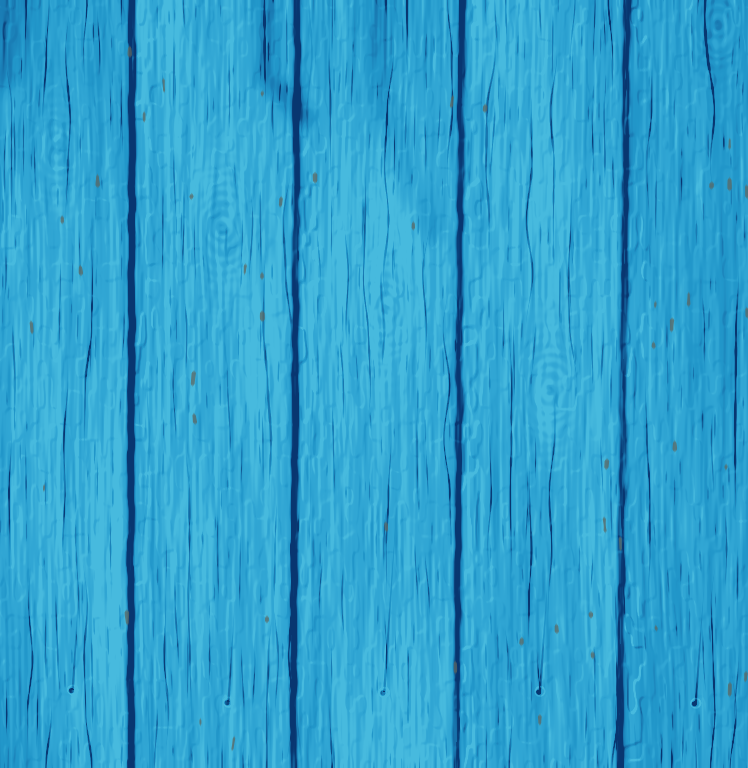
Write a WebGL 2 fragment shader that draws this texture.

```glsl
#version 300 es
precision highp float;
// Weathered blue painted boards: four dark vertical grooves split five planks.
// Each plank has warped grain, tapering cracks, one knot and one nail; a peeling
// bead runs beside every groove. All shading is a tone sent through a blue ramp.
uniform vec2 u_resolution;
out vec4 fragColor;

const float PITCH = 0.2135;        // distance between grooves
const float FIRST_GROOVE = 0.171;
const vec3 DEEP = vec3(0.03, 0.21, 0.44);
const vec3 SHADE = vec3(0.10, 0.49, 0.71);
const vec3 MID = vec3(0.13, 0.59, 0.79);
const vec3 PAINT = vec3(0.19, 0.65, 0.83);
const vec3 LIGHT = vec3(0.28, 0.73, 0.87);
const vec3 BARE_WOOD = vec3(0.36, 0.40, 0.38);

float hash(vec2 p) {
  return fract(sin(dot(p, vec2(127.1, 311.7))) * 43758.5453);
}

float noise(vec2 p) {
  vec2 i = floor(p), f = fract(p);
  f = f * f * (3.0 - 2.0 * f);
  float low = mix(hash(i), hash(i + vec2(1, 0)), f.x);
  float high = mix(hash(i + vec2(0, 1)), hash(i + vec2(1, 1)), f.x);
  return mix(low, high, f.y);
}

vec3 paintRamp(float t) {
  vec3 c = mix(DEEP, SHADE, smoothstep(0.0, 0.35, t));
  c = mix(c, MID, smoothstep(0.35, 0.6, t));
  c = mix(c, PAINT, smoothstep(0.6, 0.8, t));
  return mix(c, LIGHT, smoothstep(0.8, 1.0, t));
}

// Antialiased coverage of a line of given half width at distance d
float stroke(float d, float halfWidth, float px) {
  return clamp(0.5 + (halfWidth - abs(d)) / px, 0.0, 1.0);
}

// Scattered vertical cracks, at most one per cell, tapering at both ends
float cracks(vec2 p, vec2 cells, float density, float halfWidth, float seed, float px) {
  float col = floor(p.x * cells.x);
  float y = p.y * cells.y + 7.0 * hash(vec2(col, seed));
  vec2 cell = vec2(col, floor(y) + seed);
  float span = mix(0.25, 0.5, hash(cell + 3.7));
  float taper = smoothstep(0.0, 0.25, span - abs(fract(y) - 0.5));
  float wander = 0.5 + 0.4 * (noise(vec2(p.y * 14.0, col + seed)) - 0.5);
  float d = (fract(p.x * cells.x) - wander) / cells.x;
  float ragged = 0.5 + 0.8 * noise(vec2(col, p.y * 70.0));
  return step(hash(cell), density) * taper * stroke(d, halfWidth * taper * ragged, px);
}

// Height of the paint film: fine grain plus raised flakes
float paintHeight(vec2 p, float rough) {
  float grain = noise(p * vec2(240.0, 16.0));
  float flakes = smoothstep(0.4, 0.6, noise(p * vec2(120.0, 48.0)));
  return 0.35 * grain + rough * flakes;
}

float softShadow(vec2 p, vec2 a, vec2 b, float radius) {
  vec2 ab = b - a;
  float t = clamp(dot(p - a, ab) / dot(ab, ab), 0.0, 1.0);
  return 1.0 - smoothstep(0.0, radius, length(p - a - ab * t));
}

void main() {
  vec2 p = gl_FragCoord.xy / u_resolution.y;
  float px = 1.0 / u_resolution.y;

  // Plank layout, with grooves leaning slightly to the right
  float s = (p.x - FIRST_GROOVE - 0.013 * p.x * (p.y - 0.5)) / PITCH;
  float plank = floor(s), groove = floor(s + 0.5);
  float edge = (s - groove) * PITCH + 0.0025 * (noise(vec2(groove, p.y * 45.0)) - 0.5);

  // Knot position and the grain bending around it
  float knotY = 0.807 - 0.105 * (plank + 1.0) + 0.58 * step(2.5, plank);
  vec2 knot = vec2((fract(s) - 0.55) * PITCH, p.y - knotY);
  float knotSize = 0.4 + 0.6 * hash(vec2(plank, 8.0));
  vec2 k = knot / vec2(0.028, 0.075);
  float bend = knotSize * exp(-dot(k, k));
  vec2 g = p;
  g.x += 0.012 * noise(p * vec2(7.0, 3.0)) - 0.65 * knot.x * bend;

  // Broad colour drift and fine grain
  float tone = 0.84 + 0.24 * (noise(p * vec2(6.0, 3.0) + plank * 5.0) - 0.5);
  tone += 0.22 * (noise(g * vec2(75.0, 4.0)) - 0.5);
  tone += 0.16 * (noise(g * vec2(260.0, 22.0)) - 0.5);
  tone -= 0.13 * smoothstep(0.68, 0.95, p.x) + 0.08 * smoothstep(0.12, 0.0, p.x);

  // Paint relief, roughest on the bead right of each groove
  float bead = smoothstep(0.003, 0.008, edge) * (1.0 - smoothstep(0.024, 0.034, edge));
  float rough = 0.14 + 0.1 * bend + 0.38 * bead * noise(vec2(groove * 9.0, p.y * 9.0));
  vec2 toLight = vec2(-0.0013, 0.0013);
  tone += 0.85 * (paintHeight(g - toLight, rough) - paintHeight(g + toLight, rough));

  // Cracks from long splits down to short scratches
  float split = cracks(g, vec2(38.0, 2.2), 0.42, 0.0013, 1.0, px);
  split = max(split, 0.85 * cracks(g, vec2(70.0, 7.0), 0.28, 0.001, 23.0, px));
  split = max(split, 0.6 * cracks(g, vec2(120.0, 22.0), 0.16, 0.0009, 51.0, px));
  tone -= 0.68 * split * (1.0 - 0.7 * bead);

  // Knot heart with faint rings
  float ring = length(knot / vec2(0.8, 1.0));
  float heart = 1.0 - smoothstep(0.004, 0.011, ring);
  tone += 0.1 * bend * sin(ring * 480.0 + 4.0 * noise(p * 60.0));
  tone -= 0.35 * knotSize * heart * noise(p * 180.0);

  // Grooves and the outer edge of the bead
  float depth = 0.8 - 0.07 * groove;
  tone -= depth * (1.0 - smoothstep(0.0025, 0.007, abs(edge)));
  tone -= 0.16 * (1.0 - smoothstep(0.0, 0.018, abs(edge)));
  tone -= 0.1 * (1.0 - smoothstep(0.0, 0.004, abs(edge - 0.028)));

  // One nail low on each plank, with a split rising from it
  vec2 nail = vec2((fract(s) - 0.6 + 0.045 * plank) * PITCH, p.y - 0.075 - 0.03 * hash(vec2(plank, 4.0)));
  float rise = 0.05 + 0.25 * hash(vec2(plank, 6.0));
  float fade = step(0.0, nail.y) * (1.0 - smoothstep(0.0, rise, nail.y));
  tone -= 0.6 * fade * stroke(nail.x - 0.06 * nail.y, 0.0015 * fade, px);
  tone += 0.25 * stroke(length(nail) - 0.006, 0.0012, px);
  tone -= 0.7 * stroke(length(nail + vec2(0.002, 0.001)), 0.0035, px);

  // Soft shadows falling from above
  float shadow = softShadow(p, vec2(0.345, 1.02), vec2(0.35, 0.9), 0.03);
  shadow = max(shadow, softShadow(p, vec2(0.35, 0.9), vec2(0.395, 0.85), 0.028));
  shadow = max(shadow, 0.6 * softShadow(p, vec2(0.492, 1.02), vec2(0.495, 0.88), 0.03));
  shadow = max(shadow, 0.5 * softShadow(p, vec2(0.495, 0.88), vec2(0.56, 0.7), 0.035));
  shadow = max(shadow, softShadow(p, vec2(0.0, 0.91), vec2(0.015, 1.02), 0.05));
  tone -= 0.42 * shadow;

  // Small chips of bare wood
  float chips = cracks(g + 0.37, vec2(45.0, 38.0), 0.015, 0.0024, 77.0, px);
  fragColor = vec4(mix(paintRamp(clamp(tone, 0.0, 1.0)), BARE_WOOD, 0.75 * chips), 1.0);
}
```
